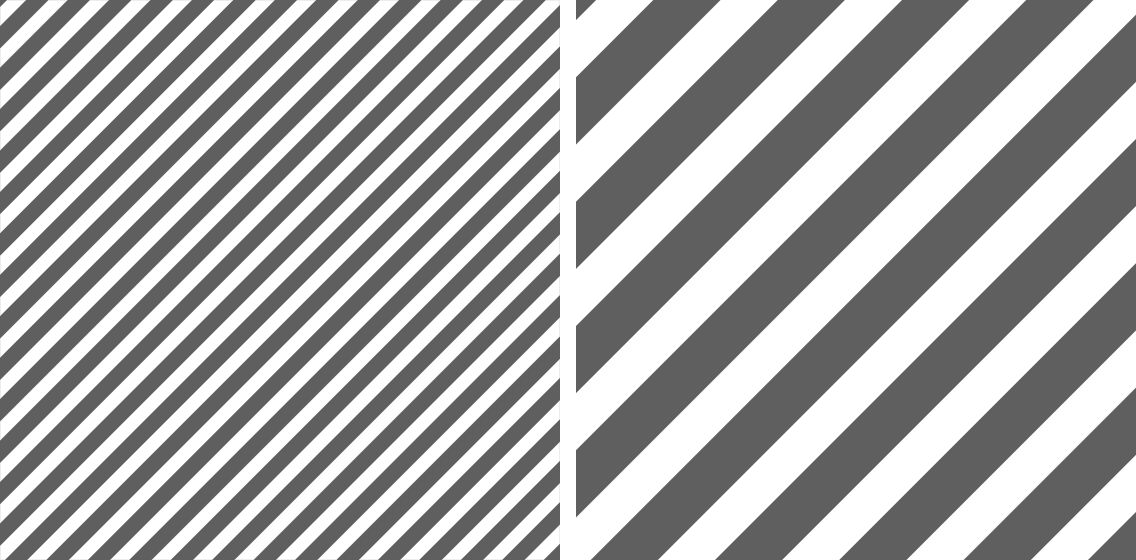
Left: the whole. Right: its middle third, enlarged.
A Shadertoy shader for this pattern:

```glsl
// Diagonal grey stripes rising to the right on white, with a faint hairline rim.

const vec3 PAPER = vec3(1.0);
const vec3 STRIPE_GREY = vec3(0.373);

const float PERIOD = 0.0740;       // stripe spacing along a canvas side
const float STRIPE_WIDTH = 0.0400; // grey width along a canvas side
const float STRIPE_CENTRE = 0.0667; // first stripe centre from the top left
const float RIM_WIDTH = 0.0010;
const float RIM_STRENGTH = 0.2;

// Antialiased coverage of a shape from its signed distance
float coverage(float dist, float pixel) {
    return clamp(0.5 - dist / pixel, 0.0, 1.0);
}

// Signed distance to the nearest of a row of evenly spaced bands
float bandDistance(float along, float period, float width, float centre) {
    float offset = (fract((along - centre) / period + 0.5) - 0.5) * period;
    return abs(offset) - 0.5 * width;
}

// Distance inward from the nearest canvas side
float sideDistance(vec2 uv) {
    vec2 inset = min(uv, 1.0 - uv);
    return min(inset.x, inset.y);
}

void mainImage(out vec4 fragColor, in vec2 fragCoord) {
    vec2 uv = fragCoord / iResolution.xy;
    float pixel = 1.0 / min(iResolution.x, iResolution.y);

    // Stripes: position is measured along the top edge, then turned 45 degrees
    float along = uv.x + 1.0 - uv.y;
    float dist = bandDistance(along, PERIOD, STRIPE_WIDTH, STRIPE_CENTRE);
    float stripe = coverage(dist * inversesqrt(2.0), pixel);

    // Rim: slight darkening of the paper at the canvas sides
    float rim = RIM_STRENGTH * coverage(sideDistance(uv) - RIM_WIDTH, pixel);

    vec3 colour = mix(PAPER, STRIPE_GREY, max(stripe, rim));
    fragColor = vec4(colour, 1.0);
}
```
